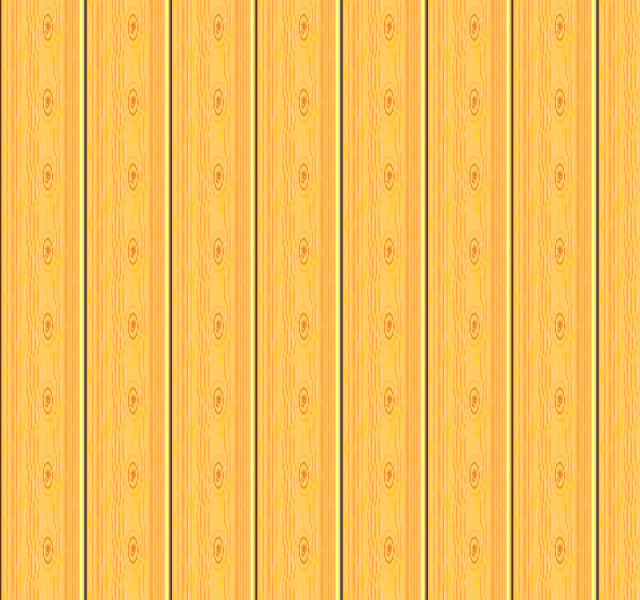
A Shadertoy shader for this texture:

```glsl
// Pine plank wall: vertical boards with dark grooves, fine wavy grain and a column of knots.

const vec2 REPEATS = vec2(7.5, 8.036);   // tiles across and down
const vec2 TILE = vec2(64.0, 56.0);      // grain cells in one tile
const vec2 KNOT = vec2(35.8, 20.6);      // knot centre inside a tile
const float TAU = 6.2831853;
const float SOFT = 0.5;                  // edge softness in grain cells

const vec3 GOLD = vec3(1.00, 0.80, 0.39);
const vec3 AMBER = vec3(1.00, 0.80, 0.22);
const vec3 ORANGE = vec3(0.99, 0.63, 0.25);
const vec3 PEACH = vec3(1.00, 0.80, 0.60);
const vec3 HIGHLIGHT = vec3(1.00, 1.00, 0.50);
const vec3 BROWN = vec3(0.36, 0.18, 0.02);
const vec3 GRAY = vec3(0.44, 0.42, 0.43);
const vec3 KNOT_LINE = vec3(0.88, 0.52, 0.16);
const vec3 KNOT_CORE = vec3(0.98, 0.48, 0.08);

// Centre, width and strength of each grain stripe
const int STRIPES = 15;
const vec3 STRIPE[STRIPES] = vec3[](
    vec3(5.5, 1.0, 0.7), vec3(9.5, 2.0, 0.8), vec3(12.5, 1.0, 0.9),
    vec3(15.5, 1.0, 0.5), vec3(20.6, 0.9, 0.8), vec3(23.2, 0.9, 0.9),
    vec3(26.0, 0.9, 0.8), vec3(29.0, 0.8, 0.7), vec3(41.0, 0.8, 0.6),
    vec3(44.0, 0.8, 0.6), vec3(49.5, 2.0, 0.8), vec3(52.5, 1.0, 0.6),
    vec3(54.5, 1.0, 0.8), vec3(56.5, 1.0, 0.6), vec3(58.5, 1.0, 0.5));

float hash(vec2 p) {
    vec3 q = fract(p.xyx * vec3(0.1031, 0.1030, 0.0973));
    q += dot(q, q.yzx + 33.33);
    return fract((q.x + q.y) * q.z);
}

// Value noise that wraps after the given number of cells
float noise(vec2 p, vec2 period) {
    vec2 i = floor(p), f = fract(p);
    f = f * f * (3.0 - 2.0 * f);
    vec2 a = mod(i, period), b = mod(i + 1.0, period);
    return mix(mix(hash(a), hash(vec2(b.x, a.y)), f.x),
               mix(hash(vec2(a.x, b.y)), hash(b), f.x), f.y);
}

// Coverage of the interval from a to b with softened ends
float band(float x, float a, float b) {
    float h = 0.5 * SOFT;
    return smoothstep(a - h, a + h, x) - smoothstep(b - h, b + h, x);
}

// Horizontal grain coordinate: wavy mid-board, spread apart around the knot
float grainCoord(vec2 p, vec2 d) {
    float wavy = smoothstep(15.0, 22.0, p.x) * (1.0 - smoothstep(42.0, 48.0, p.x));
    float t = TAU * p.y / TILE.y;
    float wobble = 0.8 * sin(t + 0.08 * p.x) + 0.4 * sin(3.0 * t + 0.2 * p.x);
    vec2 e = d / vec2(6.0, 12.0);
    return KNOT.x + d.x * (1.0 - 0.5 * exp(-dot(e, e))) + wavy * wobble;
}

vec3 woodGrain(vec2 p, vec2 d) {
    float g = grainCoord(p, d);

    // Narrow pale and amber streaks running along the board
    float streak = noise(vec2(g, p.y / 14.0), vec2(64.0, 4.0));
    vec3 col = mix(GOLD, AMBER, 1.0 - smoothstep(0.24, 0.32, streak));
    col = mix(col, PEACH, 0.9 * smoothstep(0.78, 0.84, streak));
    col = mix(col, ORANGE, 0.22 * band(g, 47.0, 59.0));

    // Thin stripes, fading in and out along their length
    for (int i = 0; i < STRIPES; i++) {
        vec3 s = STRIPE[i];
        float fade = noise(vec2(float(i) * 3.0 + 0.5, p.y / 7.0), vec2(64.0, 8.0));
        float strength = s.z * mix(0.65, 1.1, smoothstep(0.25, 0.5, fade));
        col = mix(col, ORANGE, strength * band(g, s.x - 0.5 * s.y, s.x + 0.5 * s.y));
    }
    return col;
}

vec3 addKnot(vec3 col, vec2 d) {
    // Tall oval distance with pointed ends
    float r = length(d * vec2(1.0, 0.36)) + 0.02 * abs(d.y);
    vec2 halo = (d - vec2(2.0, 10.0)) / vec2(4.0, 7.0);
    col = mix(col, AMBER, 0.6 * exp(-dot(halo, halo)));
    col = mix(col, GOLD, 0.7 * band(r, -9.0, 3.2));
    col = mix(col, ORANGE, 0.4 * band(r, 5.4, 6.0));
    col = mix(col, KNOT_LINE, 0.8 * band(r, 3.2, 3.9));

    // Slanted core with a darker, broken rim
    vec2 c = vec2(d.x + 0.12 * d.y, d.y * 0.4);
    float core = length(c);
    float broken = mix(0.4, 1.0, step(0.35, hash(floor(d + 40.0))));
    col = mix(col, KNOT_LINE, 0.8 * broken * band(core, 1.3, 2.0));
    return mix(col, KNOT_CORE, broken * band(core, -9.0, 1.3));
}

// Groove between boards; s is the signed distance from the seam
vec3 addGroove(vec3 col, float s) {
    col = mix(col, PEACH, 0.5 * band(s, -5.0, -4.0));
    col = mix(col, HIGHLIGHT, band(s, -4.0, -2.0));
    col = mix(col, GOLD, band(s, -2.0, -1.0));
    col = mix(col, GRAY, band(s, -1.0, 0.0));
    col = mix(col, BROWN, band(s, 0.0, 1.0));
    return mix(col, ORANGE, 0.5 * band(s, 1.0, 2.0));
}

// Colour of one grain cell, taken at its centre
vec3 cellColor(vec2 cell) {
    vec2 p = mod(cell + 0.5, TILE);
    vec2 d = vec2(p.x - KNOT.x, mod(p.y - KNOT.y + 0.5 * TILE.y, TILE.y) - 0.5 * TILE.y);
    float seam = mod(p.x + 0.5 * TILE.x, TILE.x) - 0.5 * TILE.x;
    return addGroove(addKnot(woodGrain(p, d), d), seam);
}

void mainImage(out vec4 fragColor, in vec2 fragCoord) {
    vec2 uv = fragCoord / iResolution.xy;
    vec2 q = vec2(uv.x, 1.0 - uv.y) * REPEATS * TILE - 0.5;

    // Blend neighbouring cells over about one screen step
    vec2 blur = 0.8 * TILE * REPEATS / iResolution.xy;
    vec2 i = floor(q), f = clamp((fract(q) - 0.5) / blur + 0.5, 0.0, 1.0);
    vec3 near = mix(cellColor(i), cellColor(i + vec2(1, 0)), f.x);
    vec3 far = mix(cellColor(i + vec2(0, 1)), cellColor(i + 1.0), f.x);
    fragColor = vec4(mix(near, far, f.y), 1.0);
}
```
